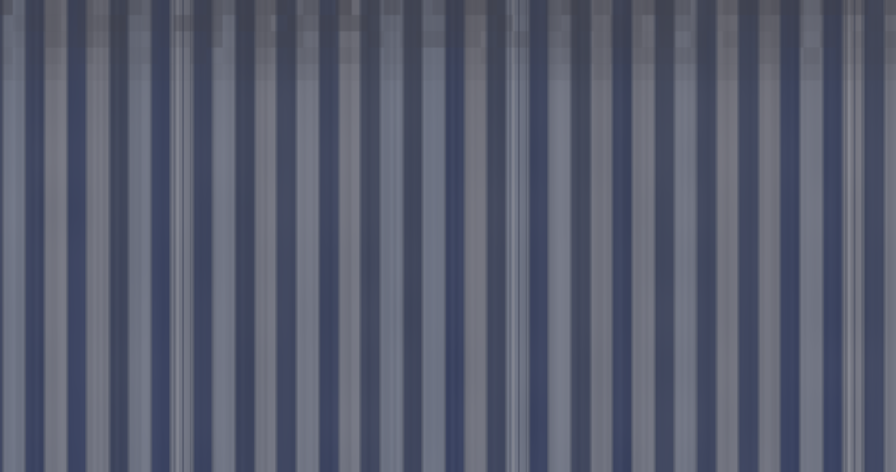
This pattern is drawn by a Shadertoy shader. Its source:

```glsl
// Corrugated metal cladding: upright grey ribs, navy grooves, panel seams and a stepped shadow along the top.

const float RIBS = 21.35;          // repeats across the canvas
const float FIRST_RIB = 0.333;     // centre of the first rib, in repeats
const float RIB_HALF = 0.262;      // half width of a rib, in repeats
const float RIBS_PER_PANEL = 8.0;
const float SEAM_RIB = 4.0;        // first rib that carries a seam
const float ROW_HEIGHT = 0.0345;   // shadow block height

float hash(vec2 p) {
    return fract(sin(dot(p, vec2(127.1, 311.7))) * 43758.5453);
}

// Smooth one-dimensional noise, signed
float streak(float x, float seed) {
    float i = floor(x);
    float f = smoothstep(0.0, 1.0, x - i);
    return mix(hash(vec2(i, seed)), hash(vec2(i + 1.0, seed)), f) - 0.5;
}

// Nearly flat cells with narrow blended borders
float blocks(vec2 p, float blend) {
    vec2 i = floor(p);
    vec2 f = smoothstep(1.0 - blend, 1.0, p - i);
    float low = mix(hash(i), hash(i + vec2(1.0, 0.0)), f.x);
    float high = mix(hash(i + vec2(0.0, 1.0)), hash(i + vec2(1.0)), f.x);
    return mix(low, high, f.y);
}

// Soft-edged band of the given half width
float band(float x, float centre, float halfWidth, float soft) {
    return 1.0 - smoothstep(halfWidth - soft, halfWidth + soft, abs(x - centre));
}

vec3 ribColor(float id, float s, float y) {
    vec3 cool = vec3(0.435, 0.458, 0.522);
    vec3 warm = vec3(0.455, 0.452, 0.485);
    float warmth = hash(vec2(id, 3.0)) * mix(0.6, 1.0, y);
    vec3 color = mix(cool, warm, warmth);
    color += 0.035 * streak(s * 13.0, 5.0) + 0.02 * streak(s * 5.0, 8.0);
    return color;
}

vec3 grooveColor(float id, float s, float y) {
    vec3 navy = vec3(0.232, 0.264, 0.382);
    vec3 slate = vec3(0.272, 0.292, 0.358);
    float grey = 0.75 * hash(vec2(id, 11.0)) + 0.45 * (y - 0.4);
    vec3 color = mix(navy, slate, clamp(grey, 0.0, 1.0));
    return color + 0.028 * streak(s * 11.0, 17.0);
}

// Overlapping sheet edge: dark crease, bright lip and a second crease
vec3 addSeam(vec3 color, float x, float soft) {
    color = mix(color, vec3(0.35, 0.37, 0.43), 0.65 * band(x, -0.18, 0.018, soft));
    color = mix(color, vec3(0.53, 0.54, 0.58), 0.75 * band(x, -0.10, 0.03, soft));
    color = mix(color, vec3(0.31, 0.33, 0.40), 0.75 * band(x, 0.03, 0.022, soft));
    return mix(color, vec3(0.33, 0.35, 0.41), 0.65 * band(x, 0.21, 0.02, soft));
}

// Stepped shade that fades out over the first rows below the top edge
float topShade(float s, float y) {
    vec2 cell = vec2(s * 2.6, (1.0 - y) / ROW_HEIGHT);
    float row = floor(cell.y) + smoothstep(0.88, 1.0, fract(cell.y));
    float fade = clamp(1.0 - row / 5.0, 0.0, 1.0);
    return fade * mix(0.25, 1.0, blocks(cell, 0.15));
}

void mainImage(out vec4 fragColor, in vec2 fragCoord) {
    vec2 uv = fragCoord / iResolution.xy;
    float s = uv.x * RIBS - FIRST_RIB;
    float soft = 0.7 * RIBS / iResolution.x;
    float ribId = floor(s + 0.5);
    float x = s - ribId;

    // Ribs and grooves, with a slightly different width on each rib
    float halfWidth = RIB_HALF + 0.024 * (hash(vec2(ribId, 23.0)) - 0.5);
    float rib = band(x, 0.0, halfWidth, soft);
    vec3 groove = grooveColor(floor(s), s, uv.y);
    vec3 color = mix(groove, ribColor(ribId, s, uv.y), rib);

    // Folded flanks between rib and groove
    float flank = band(abs(x), halfWidth, 0.03, soft);
    color = mix(color, vec3(0.35, 0.37, 0.43), 0.7 * flank);

    // Seam on one rib of every panel
    float seamRib = 1.0 - step(0.5, mod(ribId - SEAM_RIB, RIBS_PER_PANEL));
    color = mix(color, addSeam(color, x, soft), seamRib);

    // Faint weathering and the shadow under the eave
    float stain = blocks(vec2(s * 1.3, uv.y * 9.0), 1.0) - 0.5;
    color += 0.014 * stain * vec3(1.0, 0.9, 0.8);
    color *= 1.0 - 0.05 * smoothstep(0.65, 1.0, uv.y);
    color = mix(color, vec3(0.25, 0.25, 0.285), 0.6 * topShade(s, uv.y));

    fragColor = vec4(color, 1.0);
}
```
